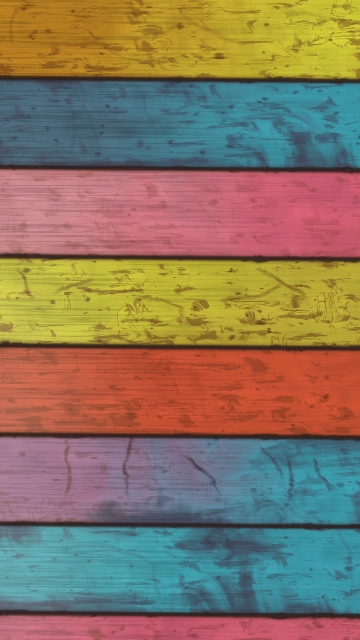
This texture is drawn by a Shadertoy shader. Its source:

```glsl
const float PITCH = 0.1393;       // plank height, in canvas heights
const float FIRST_SEAM = 0.0425;
const float TILT = 0.009;
const float SEAM_HALF = 0.0025;
const float GRAIN = 0.15;
const float STREAKS = 0.62;
const float FLAKES = 0.42;
const float SPOTS = 0.75;
const float GLARE = 0.22;
const int SCRATCHES = 6;

const vec3 PINK = vec3(0.81, 0.36, 0.45);
const vec3 ROSE = vec3(0.82, 0.53, 0.56);
const vec3 CYAN = vec3(0.27, 0.66, 0.70);
const vec3 TEAL = vec3(0.23, 0.61, 0.67);
const vec3 SLATE = vec3(0.30, 0.43, 0.50);
const vec3 MAUVE = vec3(0.64, 0.42, 0.55);
const vec3 ORANGE = vec3(0.80, 0.32, 0.20);
const vec3 LIME = vec3(0.80, 0.78, 0.21);
const vec3 OLIVE = vec3(0.73, 0.67, 0.21);
const vec3 AMBER = vec3(0.74, 0.51, 0.13);
const vec3 BROWN = vec3(0.36, 0.18, 0.09);
const vec3 INK = vec3(0.25, 0.23, 0.30);
const vec3 GAP = vec3(0.17, 0.12, 0.11);

// Per plank, bottom to top: paint at each end, wear and scratch strength
const vec3 LEFT[8] = vec3[8](PINK, CYAN, MAUVE, ORANGE, LIME, ROSE, SLATE, AMBER);
const vec3 RIGHT[8] = vec3[8](PINK, TEAL, TEAL, ORANGE, OLIVE, PINK, TEAL, LIME);
const float WEAR[8] = float[8](0.5, 0.7, 0.5, 0.6, 0.8, 0.3, 0.75, 0.7);
const float SCRATCH[8] = float[8](0.1, 0.2, 0.7, 0.1, 0.5, 0.05, 0.25, 0.25);

float hash(vec2 p) {
    return fract(sin(dot(p, vec2(127.1, 311.7))) * 43758.5);
}

// Layered, warped sines, roughly -0.6 to 0.6
float waves(vec2 p) {
    const mat2 turn = mat2(0.8, 0.6, -0.6, 0.8);
    float sum = 0.0, amp = 0.5;
    for (int i = 0; i < 5; i++) {
        p = turn * p + 1.7;
        p += 0.7 * sin(p.yx * 1.3);
        sum += amp * sin(p.x) * sin(p.y);
        p *= 1.85;
        amp *= 0.62;
    }
    return sum;
}

// Cellular spots of random size, present in a fraction of the cells
float specks(vec2 q, float density) {
    float ink = 0.0;
    for (int j = -1; j <= 1; j++)
        for (int i = -1; i <= 1; i++) {
            vec2 id = floor(q) + vec2(i, j);
            vec2 centre = id + vec2(hash(id), hash(id + 5.3));
            float radius = mix(0.04, 0.28, hash(id + 9.1));
            float spot = 1.0 - smoothstep(-0.16, 0.16, length(q - centre) - radius);
            ink = max(ink, spot * step(hash(id + 2.7), density));
        }
    return ink;
}

// Bent strokes scattered over one plank
float scratches(vec2 p, float plank, float pixel) {
    float ink = 0.0;
    for (int i = 0; i < SCRATCHES; i++) {
        vec2 seed = vec2(float(i) * 3.1, plank * 7.7);
        vec2 d = p - vec2(hash(seed) * 0.56, PITCH * mix(0.25, 0.75, hash(seed + 1.0)));
        float angle = mix(-1.7, 0.4, hash(seed + 2.0));
        d = mat2(cos(angle), -sin(angle), sin(angle), cos(angle)) * d;
        float bend = 10.0 * (hash(seed + 3.0) - 0.5);
        float reach = mix(0.03, 0.07, hash(seed + 4.0));
        float line = 1.0 - smoothstep(0.0008, 0.0034 + pixel, abs(d.y - bend * d.x * d.x));
        ink = max(ink, line * (1.0 - smoothstep(reach * 0.5, reach, abs(d.x))));
    }
    return ink;
}

void mainImage(out vec4 fragColor, in vec2 fragCoord) {
    float pixel = 1.0 / iResolution.y;
    vec2 p = fragCoord * pixel;

    // Plank index and position within it
    float row = (p.y + TILT * p.x - FIRST_SEAM) / PITCH;
    float plank = floor(row);
    int id = clamp(int(plank) + 1, 0, 7);
    vec2 local = vec2(p.x, fract(row) * PITCH);
    vec2 q = local + vec2(plank * 3.7, plank * 1.9);
    float seam = min(local.y, PITCH - local.y);

    // Paint with soft cloudy variation
    float cloud = waves(q * vec2(11.0, 22.0));
    float blotch = waves(q * vec2(42.0, 66.0) + 4.0);
    vec3 col = mix(LEFT[id], RIGHT[id], smoothstep(0.05, 0.52, p.x + 0.12 * cloud));
    float cool = smoothstep(-0.15, 0.2, col.b - col.r);
    vec3 stain = mix(BROWN, INK, cool);
    col *= 1.0 + 0.10 * cloud + 0.07 * blotch;
    float shade = smoothstep(-0.1, 0.75, cloud + 0.2 * blotch + 0.25 - 8.0 * seam);
    col = mix(col, stain, shade * mix(0.15, 0.75, cool));

    // Fine grain and worn streaks along the plank
    float grain = waves(q * vec2(9.0, 560.0));
    float grainMask = mix(1.0, 0.3, smoothstep(0.1, 0.5, p.x));
    col *= 1.0 - GRAIN * grainMask * smoothstep(-0.2, 0.6, grain);
    float streak = waves(q * vec2(55.0, 170.0) + 8.0);
    float worn = smoothstep(0.08, 0.62, streak + 0.5 * cloud + 0.2 * blotch - 0.06);
    col = mix(col, stain, STREAKS * WEAR[id] * worn);

    // Curled flake outlines, spots and scratches
    float outline = 1.0 - smoothstep(0.0, 0.11, abs(blotch - 0.28));
    float flakeMask = smoothstep(0.0, 0.4, waves(q * 15.0 + 2.0));
    col = mix(col, stain, FLAKES * WEAR[id] * outline * flakeMask);
    vec2 ragged = q + 0.008 * vec2(blotch, 0.6 * streak);
    float spots = max(specks(ragged * vec2(40.0, 75.0), 0.06), specks(ragged * vec2(75.0, 130.0), 0.06));
    col = mix(col, stain * 0.85, SPOTS * WEAR[id] * spots);
    col = mix(col, stain, SCRATCH[id] * scratches(local + 0.006 * blotch, plank, pixel) * (0.8 + 0.5 * streak));

    // Glare from the left, then the soft gap between planks
    float glare = (1.0 - smoothstep(0.0, 0.28, p.x)) * (1.0 - smoothstep(0.3, 0.9, p.y));
    col = mix(col, vec3(0.85, 0.84, 0.82), GLARE * glare);
    float gapHalf = SEAM_HALF + 0.004 * max(0.0, blotch - 0.15);
    col = mix(col, stain, 0.35 * (1.0 - smoothstep(gapHalf, gapHalf + 0.007, seam)));
    col = mix(col, GAP, 0.88 * (1.0 - smoothstep(gapHalf - 0.0015, gapHalf + 0.0015 + pixel, seam)));
    fragColor = vec4(clamp(col, 0.0, 1.0), 1.0);
}
```
